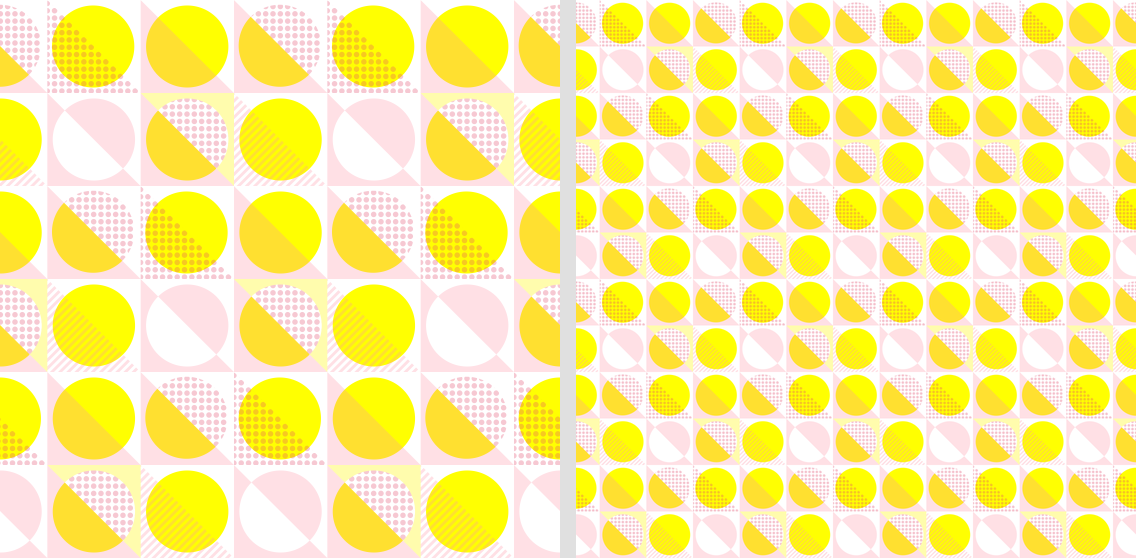
Left: one tile. Right: repeated 2 by 2.
Write a Shadertoy shader that draws this pattern.

```glsl
// Six by six square tiles, each split by a falling diagonal and holding a disc.
// Two rows of three tile kinds alternate, moving one column per pair of rows.
// Dots and stripes fill some halves; all shapes are distance functions.

#define TILES 6.0          // repeats across and down
#define COLUMN_SHIFT 0.506 // tile columns start part way into the canvas
#define DISC_RADIUS 0.441
#define DOT_PITCH 0.0785
#define DOT_RADIUS 0.0295
#define STRIPE_PITCH 0.0875
#define STRIPE_FILL 0.5
#define SAMPLES 3

const vec3 WHITE  = vec3(1.0);
const vec3 PINK   = vec3(1.0, 0.878, 0.898);
const vec3 ROSE   = vec3(0.965, 0.785, 0.825);
const vec3 YELLOW = vec3(1.0, 1.0, 0.005);
const vec3 AMBER  = vec3(1.0, 0.88, 0.19);
const vec3 OCHRE  = vec3(0.97, 0.785, 0.13);
const vec3 CREAM  = vec3(1.0, 0.99, 0.68);

// Coverage of a shape from its signed distance
float cover(float d, float soft) {
    return clamp(0.5 - d / soft, 0.0, 1.0);
}

// Signed distance to a square lattice of dots
float dotGrid(vec2 p, vec2 phase) {
    vec2 q = fract((p - phase) / DOT_PITCH + 0.5) - 0.5;
    return length(q) * DOT_PITCH - DOT_RADIUS;
}

// Signed distance to rising stripes, square to the diagonal
float stripes(vec2 p) {
    float s = (p.x + 1.0 - p.y) / STRIPE_PITCH;
    return (abs(fract(s + 0.5) - 0.5) - 0.5 * STRIPE_FILL) * STRIPE_PITCH * 0.7071;
}

vec3 tileColour(vec2 uv, float soft) {
    vec2 grid = uv * TILES - vec2(COLUMN_SHIFT, 0.0);
    vec2 cell = floor(grid), p = grid - cell;

    // Tile kind: 0 to 2 on even rows from the top, 3 to 5 on odd rows
    float row = mod(TILES - 1.0 - cell.y, TILES);
    int kind = int(mod(cell.x + 1.0 - floor(row / 2.0), 3.0) + 3.0 * mod(row, 2.0) + 0.5);

    // Masks shared by all kinds; two kinds have a slightly shifted disc
    vec2 nudge = kind == 0 ? vec2(-0.008, 0.008) : kind == 1 ? vec2(-0.008, 0.0) : vec2(0.0);
    float disc = cover(length(p - 0.5 - nudge) - DISC_RADIUS, soft);
    float lower = cover((p.x + p.y - 1.0) * 0.7071, soft);

    // Background and disc, each with an upper and a lower half
    vec3 backUp = WHITE, backLow = PINK, discUp = YELLOW, discLow = AMBER;
    if (kind == 0 || kind == 5) {          // dotted upper half disc
        float dots = cover(dotGrid(p, vec2(0.0265, 0.0665)), soft);
        discUp = mix(WHITE, ROSE, dots);
        if (kind == 5) backUp = CREAM;
    } else if (kind == 1) {                // dotted lower triangle
        float dots = cover(dotGrid(p, vec2(0.0, 0.021)), soft);
        backLow = mix(WHITE, ROSE, dots);
        discLow = mix(YELLOW, OCHRE, dots);
    } else if (kind == 3) {                // striped lower triangle
        float lines = cover(stripes(p), soft);
        backLow = mix(WHITE, PINK, lines);
        discLow = mix(YELLOW, AMBER, lines);
    } else if (kind == 4) {                // pink and white counterchange
        discUp = PINK;
        discLow = WHITE;
    }
    return mix(mix(backUp, backLow, lower), mix(discUp, discLow, lower), disc);
}

void mainImage(out vec4 fragColor, in vec2 fragCoord) {
    // Sub-pixel samples smooth the tile borders as well as the shapes
    float count = float(SAMPLES);
    float soft = TILES / (min(iResolution.x, iResolution.y) * count);
    vec3 sum = vec3(0.0);
    for (int y = 0; y < SAMPLES; y++) {
        for (int x = 0; x < SAMPLES; x++) {
            vec2 offset = (vec2(x, y) + 0.5) / count - 0.5;
            sum += tileColour((fragCoord + offset) / iResolution.xy, soft);
        }
    }
    fragColor = vec4(sum / (count * count), 1.0);
}
```
